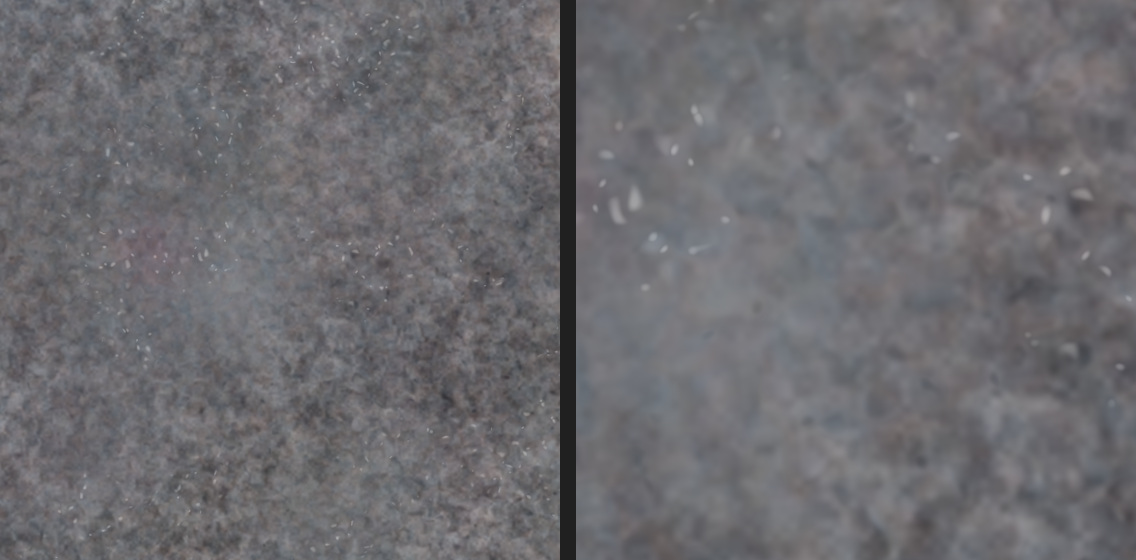
Left, the full canvas; right, a detail of the centre.
A three.js fragment shader for this texture:

```glsl
// Worn grey stone: rotated layers of value noise give clouds, mottling and grain.
// Cellular flecks add dark pits and pale crystals; slow noise shifts the tint
// between teal and mauve and softens the grain in polished patches.
varying vec2 vUv;

const vec3 STONE = vec3(0.419, 0.413, 0.426);
const vec3 TEAL_TINT = vec3(-0.55, 0.25, 0.30);
const vec3 WARM_TINT = vec3(0.50, 0.02, -0.52);
const vec3 PIT_SHADE = vec3(0.105, 0.095, 0.090);
const vec3 CRYSTAL_GLOW = vec3(0.17, 0.17, 0.165);
const vec3 PALE_EDGE = vec3(0.15, 0.14, 0.125);

vec2 hash2(vec2 p) {
  vec3 q = fract(vec3(p.xyx) * vec3(0.1031, 0.1030, 0.0973));
  q += dot(q, q.yzx + 33.33);
  return fract((q.xx + q.yz) * q.zy);
}

mat2 turn(float angle) {
  float c = cos(angle), s = sin(angle);
  return mat2(c, -s, s, c);
}

// Smooth value noise, centred on zero.
float noise(vec2 p) {
  vec2 cell = floor(p), f = fract(p);
  f = f * f * (3.0 - 2.0 * f);
  float low = mix(hash2(cell).x, hash2(cell + vec2(1.0, 0.0)).x, f.x);
  float high = mix(hash2(cell + vec2(0.0, 1.0)).x, hash2(cell + 1.0).x, f.x);
  return mix(low, high, f.y) - 0.5;
}

// One noise layer, rotated so that no lattice shows.
float layer(vec2 uv, float scale, float seed) {
  return noise(turn(seed * 1.7 + 0.5) * uv * scale + seed * 19.3 + 200.0);
}

// Soft scattered spots of varied size, one candidate per cell.
float flecks(vec2 p, float density, float radius) {
  vec2 cell = floor(p);
  float cover = 0.0;
  for (int y = -1; y <= 1; y++) {
    for (int x = -1; x <= 1; x++) {
      vec2 id = cell + vec2(float(x), float(y));
      vec2 traits = hash2(id + 71.0);
      float size = radius * mix(0.5, 1.0, traits.y);
      float dist = length(p - id - hash2(id));
      float spot = 1.0 - smoothstep(0.15 * size, size, dist);
      cover = max(cover, spot * step(traits.x, density));
    }
  }
  return cover;
}

// Soft round patch that falls from one to zero.
float patchAt(vec2 uv, vec2 centre, float radius) {
  return 1.0 - smoothstep(0.0, radius, length(uv - centre));
}

void main() {
  vec2 uv = vUv;

  // Ragged coordinates break up the outlines of grains and flecks.
  vec2 ragged = uv + 0.010 * vec2(layer(uv, 75.0, 1.0), layer(uv, 75.0, 2.0));

  // Polished patches have weaker grain.
  float polish = patchAt(uv, vec2(0.28, 0.53), 0.42);
  float contrast = (1.0 - 0.50 * polish) * (1.0 + 0.7 * layer(uv, 5.0, 3.0));

  // Tone from broad clouds to fine grain.
  float clouds = 0.050 * layer(uv, 4.0, 4.0) + 0.055 * layer(ragged, 11.0, 5.0);
  float mottle = 0.085 * layer(ragged, 27.0, 6.0) + 0.105 * layer(ragged, 58.0, 7.0);
  float grain = 0.100 * layer(ragged, 105.0, 8.0) + 0.060 * layer(uv, 190.0, 9.0);
  float haze = 0.045 * patchAt(uv, vec2(0.46, 0.50), 0.22);
  vec3 colour = STONE + clouds + haze + (mottle + grain) * contrast;

  // Faint tint, in wide stains and in single grains.
  float teal = 0.030 * layer(uv, 7.0, 10.0) + 0.040 * layer(ragged, 62.0, 11.0);
  float warm = 0.030 * layer(uv, 6.0, 12.0) + 0.045 * layer(ragged, 80.0, 13.0);
  warm += 0.018 * (uv.x - uv.y);
  colour += TEAL_TINT * teal + WARM_TINT * warm;
  colour += vec3(0.025, -0.008, 0.010) * patchAt(uv, vec2(0.27, 0.55), 0.12);

  // Dark pits, large and small, gathered toward the rough side.
  float rough = smoothstep(-0.25, 0.30, layer(uv, 6.0, 14.0) + 0.35 * (uv.x - uv.y));
  float pits = 0.60 * flecks(ragged * 24.0, 0.22, 0.50);
  pits = max(pits, 0.65 * flecks(ragged * 55.0 + 40.0, 0.20, 0.55));
  colour -= PIT_SHADE * pits * mix(0.25, 1.0, rough) * (1.0 - 0.6 * polish);

  // Pale crystals in loose clusters.
  float cluster = smoothstep(0.02, 0.32, layer(uv, 8.0, 15.0));
  cluster = max(cluster, patchAt(uv, vec2(0.38, 0.76), 0.20));
  cluster = max(cluster, 0.8 * patchAt(uv, vec2(0.70, 0.17), 0.18));
  float crystals = 0.45 * flecks(ragged * 42.0 + 90.0, 0.20, 0.50);
  crystals = max(crystals, flecks(ragged * 88.0 + 130.0, 0.12, 0.55));
  colour += CRYSTAL_GLOW * crystals * cluster;

  // Lighter worn corner at the upper right.
  colour += PALE_EDGE * patchAt(ragged * vec2(1.6, 1.0), vec2(1.62, 0.93), 0.14);

  gl_FragColor = vec4(clamp(colour, 0.0, 1.0), 1.0);
}
```
